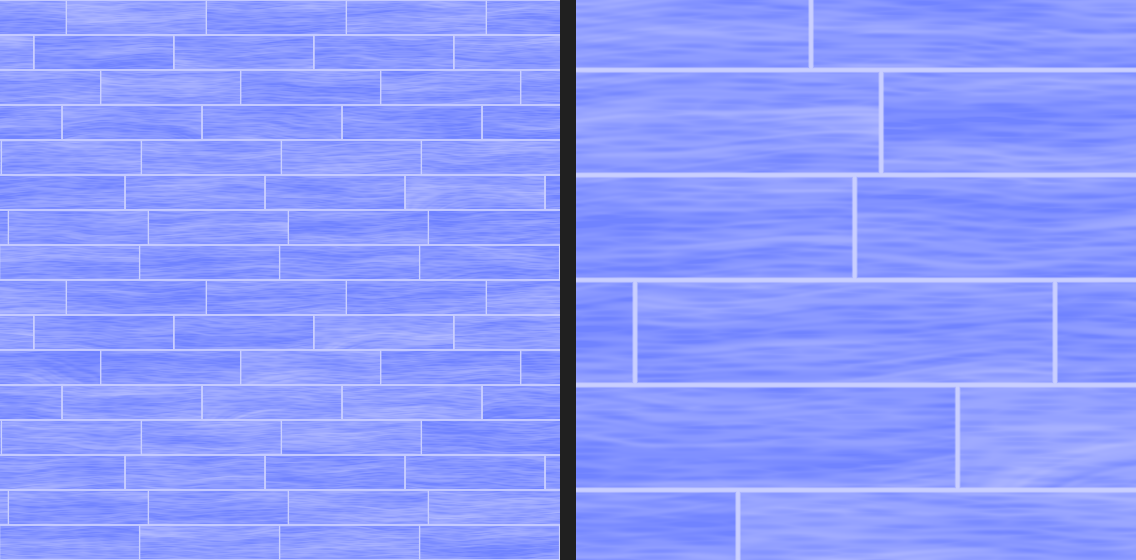
Left: the whole. Right: its middle third, enlarged.
A three.js fragment shader for this texture map:

```glsl
varying vec2 vUv;

const vec2 PLANKS = vec2(4.0, 16.0);       // planks across, rows down
const vec4 SHIFT_A = vec4(0.474, 0.242, 0.719, 0.443); // row offsets, in planks
const vec4 SHIFT_B = vec4(0.010, 0.893, 0.060, 0.997);
const float JOINT_HALF = 0.0014;           // half width of the joint lines
const float JOINT_SOFT = 0.0008;           // edge softness of the joints
const vec3 DARK_WOOD = vec3(0.46, 0.53, 1.0);
const vec3 PALE_WOOD = vec3(0.65, 0.69, 1.0);
const vec3 JOINT = vec3(0.79, 0.81, 1.0);
const int GRAIN_LAYERS = 7;
const float GRAIN_STRENGTH = 0.20;
const float FIBRE_STRENGTH = 0.32;
const float PLANK_VARIATION = 0.34;
const vec2 FIBRE_DENSITY = vec2(1.5, 14.0);

float hash(vec2 p) {
  return fract(sin(dot(p, vec2(127.1, 311.7))) * 43758.55);
}

vec2 hash2(vec2 p) {
  return vec2(hash(p), hash(p + 19.3));
}

// Distance to the nearest scattered point
float cellular(vec2 p) {
  vec2 cell = floor(p);
  vec2 f = p - cell;
  float nearest = 1.0;
  for (int j = -1; j <= 1; j++) {
    for (int i = -1; i <= 1; i++) {
      vec2 o = vec2(float(i), float(j));
      nearest = min(nearest, length(o + hash2(cell + o) - f));
    }
  }
  return nearest;
}

float rowShift(float row) {
  float k = mod(row, 8.0);
  vec4 shifts = k < 4.0 ? SHIFT_A : SHIFT_B;
  vec4 pick = 1.0 - step(0.5, abs(vec4(0.0, 1.0, 2.0, 3.0) - mod(k, 4.0)));
  return dot(shifts, pick);
}

// Long wavy streaks; p is in plank heights
float grain(vec2 p, vec2 id) {
  vec2 seed = hash2(id + 3.7);
  float bend = (seed.x - 0.5) * 0.12;
  float reach = p.x - 4.0 * seed.y;
  float y = p.y + bend * reach * reach * (p.y - 0.3)
          + 0.07 * sin(p.x * 1.1 + seed.x * 6.28)
          + 0.03 * sin(p.x * 2.7 + p.y * 4.0 + seed.y * 6.28);
  float sum = 0.0;
  float amp = 1.0;
  float freq = 3.5;
  for (int i = 0; i < GRAIN_LAYERS; i++) {
    vec2 phase = 6.28 * hash2(id + float(i) * 7.1);
    float drift = 0.8 * sin(p.x * 0.9 + phase.y + y * 2.0);
    float fade = 0.6 + 0.4 * sin(p.x * 1.6 + phase.x * 2.0 + y * freq * 0.4);
    sum += amp * fade * sin(y * freq + phase.x + drift);
    amp *= 0.88;
    freq *= 1.72;
  }
  return sum;
}

void main() {
  // Plank layout, counted from the top and wrapped across
  vec2 q = vec2(vUv.x, 1.0 - vUv.y) * PLANKS;
  float row = floor(q.y);
  q.x -= rowShift(row);
  vec2 local = fract(q);
  vec2 id = vec2(mod(floor(q.x), PLANKS.x), row);

  // Wood tone: plank shade, streaks and short dark fibres
  vec2 p = local * vec2(PLANKS.y / PLANKS.x, 1.0);
  float fibre = cellular(p * FIBRE_DENSITY + hash2(id) * 50.0);
  float tone = 0.47 + PLANK_VARIATION * (hash(id + 11.0) - 0.5);
  tone += GRAIN_STRENGTH * grain(p, id);
  tone += FIBRE_STRENGTH * (smoothstep(0.05, 0.6, fibre) - 0.65);
  vec3 colour = mix(DARK_WOOD, PALE_WOOD, clamp(tone, -0.1, 1.25));

  // Joints between planks
  vec2 edge = min(local, 1.0 - local) / PLANKS;
  float gap = min(edge.x, edge.y);
  float joint = 1.0 - smoothstep(JOINT_HALF - JOINT_SOFT, JOINT_HALF + JOINT_SOFT, gap);
  gl_FragColor = vec4(mix(colour, JOINT, joint), 1.0);
}
```
